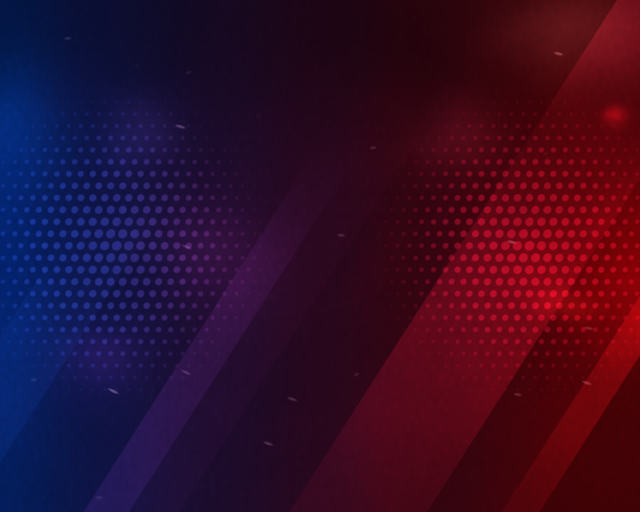
Write a WebGL 1 fragment shader that draws this background.

```glsl
precision highp float;
// A dark backdrop running from navy blue through plum to deep red.
// Slanted translucent bands, smoky glows and two round halftone fields are
// layered over a horizontal gradient, then finished with dust and grain.
// Positions are in units of the canvas height, origin at the lower left.
uniform vec2 u_resolution;

const float SLANT = 0.64;          // horizontal run of the bands per unit of rise
const float DOT_PITCH = 0.0234;    // spacing of the halftone grid
const float DUST_CELL = 0.16;      // at most one dust fleck in each cell

vec2 hash2(vec2 p) {
  vec3 q = fract(vec3(p.xyx) * vec3(0.1031, 0.1030, 0.0973));
  q += dot(q, q.yzx + 33.33);
  return fract((q.xx + q.yz) * q.zy);
}

float gradientNoise(vec2 p) {
  vec2 i = floor(p), f = p - i;
  vec2 w = f * f * f * (f * (f * 6.0 - 15.0) + 10.0);
  vec2 e = vec2(0.0, 1.0);
  float a = dot(hash2(i) * 2.0 - 1.0, f);
  float b = dot(hash2(i + e.yx) * 2.0 - 1.0, f - e.yx);
  float c = dot(hash2(i + e.xy) * 2.0 - 1.0, f - e.xy);
  float d = dot(hash2(i + e.yy) * 2.0 - 1.0, f - e.yy);
  return mix(mix(a, b, w.x), mix(c, d, w.x), w.y);
}

float fbm(vec2 p) {
  float sum = 0.0, amp = 0.5;
  for (int i = 0; i < 4; i++) {
    sum += amp * gradientNoise(p);
    p = p * 2.03 + 17.1;
    amp *= 0.5;
  }
  return sum;
}

float glow(vec2 p, vec2 center, vec2 radius) {
  vec2 d = (p - center) / radius;
  return exp(-dot(d, d));
}

// Coverage of the slanted strip between two positions on the lower edge
float band(float s, float left, float right, float aa) {
  return smoothstep(left - aa, left + aa, s) * (1.0 - smoothstep(right - aa, right + aa, s));
}

// Staggered dots that shrink and fade away from the center of their field
float halftone(vec2 p, vec2 center, float aa) {
  vec2 g = (p - center) / DOT_PITCH;
  float row = floor(g.y + 0.5);
  vec2 cell = vec2(fract(g.x + 0.5 * mod(row, 2.0) + 0.5) - 0.5, g.y - row);
  float reach = length(p - cell * DOT_PITCH - center);
  float radius = mix(0.40, 0.09, clamp(reach / 0.32, 0.0, 1.0));
  float soft = aa / DOT_PITCH;
  float size = length(cell) + 0.25 * cell.x * -cell.y;
  return (1.0 - smoothstep(radius - soft, radius + soft, size)) * (1.0 - smoothstep(0.13, 0.35, reach));
}

// Thin, slightly tilted flecks scattered over a jittered grid
float dust(vec2 p, float aa) {
  vec2 id = floor(p / DUST_CELL);
  vec2 r = hash2(id + 5.0), k = hash2(id + 41.0);
  vec2 d = p - (id + 0.15 + 0.7 * r) * DUST_CELL;
  d.y += d.x * (k.x - 0.5);
  float fleck = length(d / vec2(0.003 + 0.005 * k.x, 0.0025)) - 1.0;
  return (1.0 - smoothstep(-0.5, aa / 0.0025, fleck)) * step(0.45, k.y) * k.y * k.x;
}

vec3 baseGradient(float x) {
  vec3 c = mix(vec3(0.015, 0.115, 0.36), vec3(0.055, 0.075, 0.27), smoothstep(0.0, 0.20, x));
  c = mix(c, vec3(0.115, 0.045, 0.17), smoothstep(0.16, 0.46, x));
  c = mix(c, vec3(0.155, 0.028, 0.11), smoothstep(0.42, 0.64, x));
  c = mix(c, vec3(0.20, 0.018, 0.065), smoothstep(0.62, 0.82, x));
  return mix(c, vec3(0.29, 0.008, 0.025), smoothstep(0.78, 1.15, x));
}

void main() {
  vec2 p = gl_FragCoord.xy / u_resolution.y;
  float aa = 1.0 / u_resolution.y;
  float s = p.x - SLANT * p.y;
  float smoke = fbm(p * 5.0);
  vec2 q = p + 0.06 * vec2(smoke, fbm(p * 5.0 + 31.0));

  // Base gradient, dimmer toward the top
  vec3 color = baseGradient(p.x + 0.04 * smoke);
  color *= 1.0 - 0.26 * smoothstep(0.65, 0.95, p.y);

  // Blue and violet glows
  color += vec3(0.0, 0.055, 0.13) * glow(q, vec2(0.02, 0.77), vec2(0.11, 0.13));
  color += vec3(0.0, 0.025, 0.08) * glow(q, vec2(0.0, 0.48), vec2(0.09, 0.25));
  color += vec3(0.06, 0.04, 0.10) * glow(q, vec2(0.27, 0.74), vec2(0.07, 0.06));
  color += vec3(0.08, 0.02, 0.07) * glow(q, vec2(0.43, 0.50), vec2(0.10, 0.10));
  color += vec3(0.07, 0.02, 0.08) * glow(q, vec2(0.21, 0.29), vec2(0.07, 0.06));

  // Red glows and the pale smoke in the upper right corner
  color += vec3(0.11, 0.025, 0.04) * glow(q, vec2(0.90, 0.73), vec2(0.07, 0.07));
  color += vec3(0.25, 0.0, 0.0) * glow(q, vec2(1.27, 0.45), vec2(0.15, 0.17));
  color += vec3(0.14, 0.07, 0.07) * glow(q, vec2(1.13, 0.95), vec2(0.14, 0.09));
  color += vec3(0.16, 0.02, 0.02) * glow(q, vec2(1.11, 0.40), vec2(0.05, 0.03));
  color += vec3(0.30, 0.02, 0.04) * glow(q, vec2(1.20, 0.77), vec2(0.02));

  // Slanted bands on the cool side
  color += vec3(0.01, 0.025, 0.06) * band(s, -0.218, -0.061, aa) * (1.0 - smoothstep(0.25, 0.70, p.y));
  color += vec3(0.075, 0.025, 0.085) * band(s, 0.163, 0.252, aa) * (1.0 - smoothstep(0.35, 0.78, p.y));
  color += vec3(0.022, 0.004, 0.015) * band(s, 0.252, 0.35, aa) * (1.0 - smoothstep(0.4, 0.9, p.y));

  // Slanted bands on the warm side
  float wide = band(s, 0.565, 0.834, aa);
  color += vec3(0.15, 0.012, 0.035) * wide * glow(p, vec2(0.93, 0.34), vec2(0.30, 0.24));
  color += vec3(0.05, 0.005, 0.012) * wide;
  color += vec3(0.12, 0.02, 0.04) * wide * smoothstep(0.76, 0.96, p.y);
  color += vec3(0.18, 0.015, 0.02) * band(s, 0.98, 1.054, aa) * smoothstep(-0.25, 0.45, p.y);
  color *= 1.0 - 0.14 * smoothstep(1.054 - aa, 1.054 + aa, s);

  // Halftone fields
  vec3 coolDot = mix(vec3(0.07, 0.10, 0.24), vec3(0.17, 0.06, 0.17), smoothstep(0.12, 0.48, p.x));
  color += coolDot * halftone(p, vec2(0.228, 0.52), aa);
  color += vec3(0.27, 0.022, 0.075) * halftone(p, vec2(1.034, 0.52), aa);

  // Dust, mottling and fine grain
  color += vec3(0.30, 0.24, 0.27) * dust(p, aa);
  color *= 1.0 + 0.22 * smoke + 0.10 * gradientNoise(p * vec2(90.0, 70.0));
  gl_FragColor = vec4(clamp(color, 0.0, 1.0), 1.0);
}
```
